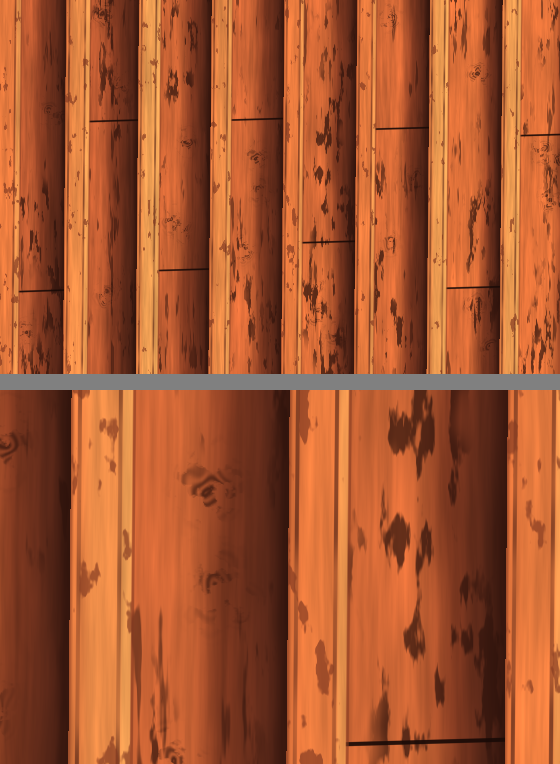
Top: the whole. Bottom: its middle third, enlarged.
A Shadertoy shader for this texture:

```glsl
// Raised wooden battens over recessed planks, lit from the left side.
// Each column holds one batten and one plank with a butt joint; stretched
// noise gives the grain and scuffs, and a soft ramp gives the cast shadow.

#define PITCH 0.1948      // column spacing, in canvas heights
#define ORIGIN -0.022     // left edge of the first batten
#define SLANT 0.009       // sideways lean over the full height
#define BATTEN 0.255      // narrowest batten, as a share of a column
#define JOINT 0.0016      // half thickness of a plank joint
#define GROOVE 0.008      // half thickness of a batten groove
#define GRAIN 0.30        // strength of the wood grain
#define SCUFFS 0.72       // strength of the dark marks

const vec3 DEEP   = vec3(0.20, 0.08, 0.05);
const vec3 SHADE  = vec3(0.33, 0.145, 0.09);
const vec3 BROWN  = vec3(0.52, 0.23, 0.13);
const vec3 RUST   = vec3(0.72, 0.34, 0.19);
const vec3 ORANGE = vec3(0.89, 0.45, 0.23);
const vec3 AMBER  = vec3(0.92, 0.55, 0.28);
const vec3 HONEY  = vec3(0.95, 0.67, 0.36);

float hash(vec2 p) {
    vec3 q = fract(vec3(p.xyx) * 0.1031);
    q += dot(q, q.yzx + 33.33);
    return fract((q.x + q.y) * q.z);
}

float noise(vec2 p) {
    vec2 i = floor(p), f = fract(p);
    f = f * f * (3.0 - 2.0 * f);
    return mix(mix(hash(i), hash(i + vec2(1, 0)), f.x),
               mix(hash(i + vec2(0, 1)), hash(i + vec2(1, 1)), f.x), f.y);
}

float fbm(vec2 p) {
    float sum = 0.0, amp = 0.5;
    for (int k = 0; k < 4; k++) {
        sum += amp * noise(p);
        p = p * 2.03 + 17.1;
        amp *= 0.5;
    }
    return sum / 0.9375;
}

// Smooth-edged stroke around d = 0.
float stroke(float d, float halfWidth, float px) {
    return 1.0 - smoothstep(halfWidth - px * 0.5, halfWidth + px, abs(d));
}

// Fine vertical fibres plus broad wavering figure, centred on zero.
float grain(vec2 p, float seed) {
    vec2 q = p + seed * vec2(3.7, 9.1);
    q.x += 0.012 * fbm(q * vec2(9.0, 4.0));
    return 0.6 * fbm(q * vec2(170.0, 9.0)) + 0.4 * fbm(q * vec2(50.0, 4.0)) - 0.5;
}

// Broken streaks gathered in patches, and scribbled knots.
float scuffs(vec2 p, vec2 local, float id) {
    vec2 q = p + id * vec2(5.3, 2.9);
    float patches = smoothstep(0.46, 0.68, fbm(q * vec2(12.0, 5.0)));
    float streaks = smoothstep(0.57, 0.70, fbm(q * vec2(95.0, 22.0)));
    float marks = patches * streaks;
    marks += 0.7 * smoothstep(0.70, 0.78, fbm(q * vec2(65.0, 7.0)));
    for (int k = 0; k < 3; k++) {
        vec2 s = vec2(id + 4.0, float(k) * 7.0 + 2.0);
        vec2 d = local - vec2(0.02 + 0.10 * hash(s), hash(s + 31.0));
        d += 0.018 * (vec2(noise(q * 55.0), noise(q * 55.0 + 40.0)) - 0.5);
        float r = length(d * vec2(1.0, 0.75));
        float rough = smoothstep(0.47, 0.60, fbm(q * vec2(75.0, 90.0)));
        marks += exp(-r * r * 2600.0) * rough * (0.6 + 0.4 * sin(r * 850.0));
    }
    return clamp(marks, 0.0, 1.0);
}

vec3 plank(vec2 p, float t, float across, float id, float px) {
    // Joints alternate between high and low, with some scatter.
    float odd = mod(id, 2.0);
    float joint = mix(0.28, 0.66, odd) + (hash(vec2(id, 8.0)) - 0.5) * mix(0.16, 0.05, odd);
    float dy = p.y - joint - 0.004 * (t - 0.5);
    float upper = step(0.0, dy);
    float seed = id * 2.0 + upper;
    float tone = hash(vec2(seed, 5.0)) - 0.5;

    // Daylight reaches further across the planks toward the right.
    float side = clamp(id / 7.0, 0.0, 1.0);
    float edge = mix(0.40, 0.70, side) + 0.10 * tone + 0.12 * (fbm(vec2(id * 9.0 + t * 3.0, p.y * 5.0)) - 0.5);
    float shadow = smoothstep(edge - 0.20, edge + 0.12, t);
    vec3 lit = mix(RUST, ORANGE, clamp(0.30 + 0.75 * side + 0.4 * tone - 0.12 * upper * (1.0 - side), 0.0, 1.0));
    vec3 dark = mix(BROWN, SHADE, smoothstep(edge, 0.95, t));
    vec3 col = mix(lit, dark, shadow);
    col = mix(col, DEEP, 0.85 * smoothstep(0.86, 1.0, t));

    col *= 1.0 + GRAIN * 1.5 * grain(p, seed);
    col *= 0.88 + 0.24 * fbm(p * vec2(14.0, 6.0) + seed * 4.0);
    col = mix(col, DEEP * 0.9, SCUFFS * scuffs(p, vec2(across, p.y), id));
    return mix(col, DEEP * 0.5, 0.92 * stroke(dy, JOINT, px));
}

vec3 batten(vec2 p, float b, float id, float width, float px) {
    float yellow = smoothstep(-0.6, 1.0, cos((id - 2.0) * 1.4));
    vec3 col = mix(mix(ORANGE, AMBER, 0.25), mix(AMBER, HONEY, 0.6), yellow);
    col = mix(col, ORANGE, 0.55 * (1.0 - smoothstep(0.10, 0.40, b)));
    col = mix(col, HONEY, 0.55 * smoothstep(0.80, 0.88, b));
    col *= 1.0 + GRAIN * 1.5 * grain(p, id + 50.0);
    col *= 0.92 + 0.16 * fbm(p * vec2(20.0, 5.0) + id * 6.0);

    // Worn grooves along both sides, then the outer edges.
    float wear = 0.35 + 0.6 * noise(vec2(id * 11.0, p.y * 24.0));
    float cut = max(stroke((b - 0.14) * width, GROOVE, px), stroke((b - 0.80) * width, GROOVE, px));
    col = mix(col, SHADE, 0.75 * wear * cut);
    col = mix(col, BROWN, 0.65 * (1.0 - smoothstep(0.0, 0.07, b)));
    float nicks = smoothstep(0.68, 0.76, fbm(p * vec2(70.0, 30.0) + id * 3.0));
    return mix(col, BROWN, 0.7 * nicks);
}

void mainImage(out vec4 fragColor, in vec2 fragCoord) {
    vec2 p = fragCoord / iResolution.xy * vec2(1.5, 1.0);
    float px = 1.0 / iResolution.y, cellPx = px / PITCH;
    float x = (p.x - ORIGIN - SLANT * (p.y - 0.5)) / PITCH;
    float id = floor(x), f = x - id;
    float width = BATTEN + 0.125 * exp(-0.5 * id);

    float t = clamp((f - width) / (1.0 - width), 0.0, 1.0);
    vec3 board = plank(p, t, (f - width) * PITCH, id, px);
    board = mix(board, BROWN, 0.6 * stroke(f - width, 0.012, cellPx));
    vec3 rail = batten(p, f / width, id, width, cellPx);
    vec3 col = mix(rail, board, smoothstep(-cellPx, cellPx, f - width));
    fragColor = vec4(clamp(col, 0.0, 1.0), 1.0);
}
```
